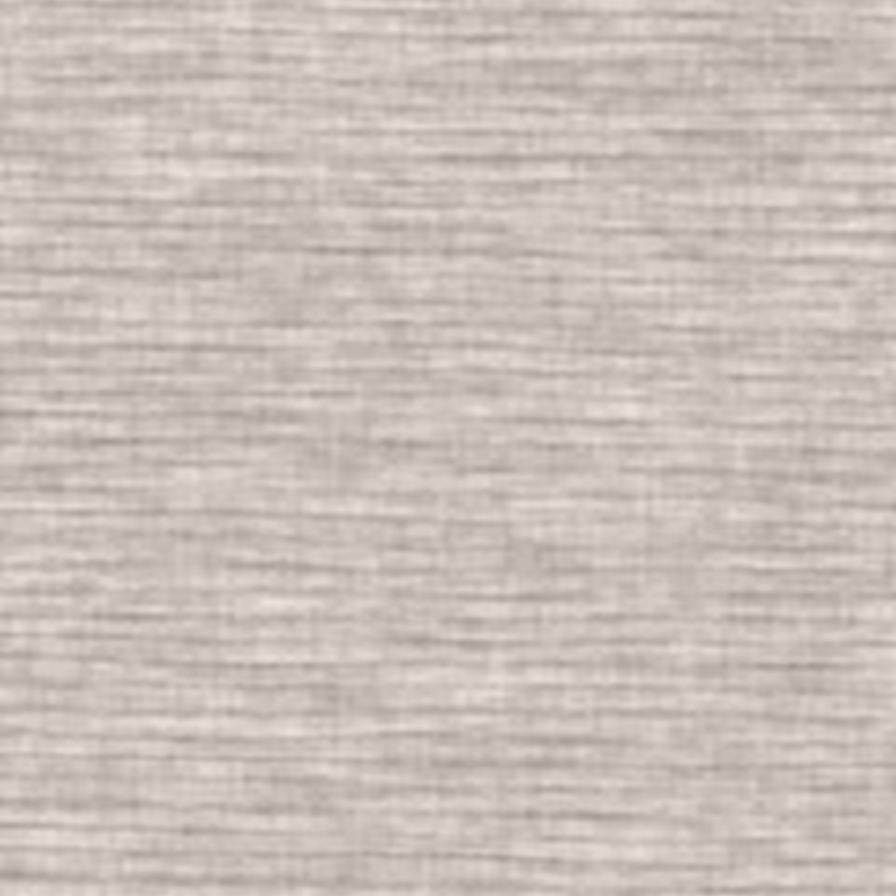
Reproduce this texture procedurally as a Shadertoy shader.

```glsl
// Pale beige ribbed fabric: fine, slightly tilted horizontal cords with soft streaks.

const vec3 BASE_COLOR = vec3(0.793, 0.753, 0.717);
const vec3 TONE_TINT = vec3(1.0, 1.01, 1.02);
const float CORD_COUNT = 37.0;
const float TILT = 0.013;
const float TAU = 6.28318;

float hash(vec2 cell, float seed) {
    vec3 q = fract(vec3(cell.xyx + seed * 17.3) * vec3(0.1031, 0.1030, 0.0973));
    q += dot(q, q.yzx + 33.33);
    return fract((q.x + q.y) * q.z);
}

// Smooth value noise, centred on zero
float noise(vec2 p, float seed) {
    vec2 cell = floor(p);
    vec2 f = fract(p);
    vec2 w = f * f * (3.0 - 2.0 * f);
    float low = mix(hash(cell, seed), hash(cell + vec2(1.0, 0.0), seed), w.x);
    float high = mix(hash(cell + vec2(0.0, 1.0), seed), hash(cell + 1.0, seed), w.x);
    return mix(low, high, w.y) - 0.5;
}

// Light ridge and narrower dark groove, repeated along the height
float cordProfile(vec2 p, float count) {
    float wander = 0.45 * noise(p * vec2(4.0, count * 0.6), 1.0);
    float phase = TAU * (p.y * count + wander);
    float strength = 1.0 + 0.9 * noise(p * vec2(9.0, count), 2.0);
    return strength * (0.034 * sin(phase) + 0.012 * sin(2.0 * phase + 1.2));
}

// Long streaks along the cords, from broad to fine
float streaks(vec2 p) {
    return 0.055 * noise(p * vec2(6.0, 48.0), 3.0)
         + 0.085 * noise(p * vec2(13.0, 112.0), 4.0)
         + 0.075 * noise(p * vec2(34.0, 124.0), 5.0);
}

// Short cross threads and small grains
float crossThreads(vec2 p) {
    return 0.050 * noise(p * vec2(120.0, 32.0), 6.0)
         + 0.055 * noise(p * vec2(105.0, 128.0), 7.0);
}

void mainImage(out vec4 fragColor, in vec2 fragCoord) {
    vec2 uv = fragCoord / iResolution.xy;
    vec2 cloth = vec2(uv.x, uv.y + TILT * uv.x);

    float tone = cordProfile(cloth, CORD_COUNT) + streaks(cloth) + crossThreads(uv);
    vec3 color = BASE_COLOR + tone * TONE_TINT;
    fragColor = vec4(clamp(color, 0.0, 1.0), 1.0);
}
```
